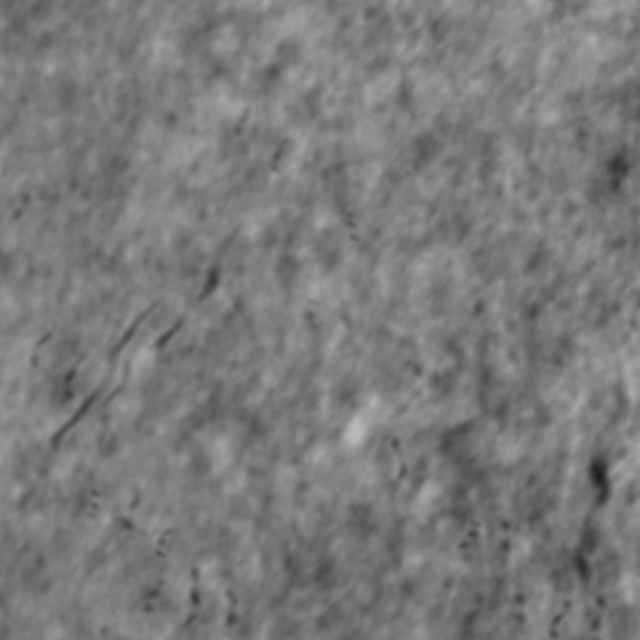
Reproduce this texture procedurally as a WebGL 2 fragment shader.

```glsl
#version 300 es
precision highp float;
// Grey, weathered hide: layered cellular blobs give a soft mottled grain,
// drawn out upright, with tapering wobbly cracks that lean at the left
// and broad dark smears toward the lower right.
uniform vec2 u_resolution;
out vec4 fragColor;

vec3 hash3(vec2 p) {
  vec3 q = fract(p.xyx * vec3(0.1031, 0.1030, 0.0973));
  q += dot(q, q.yxz + 33.33);
  return fract((q.xxy + q.yzz) * q.zyx);
}

// Cellular noise: one soft bump per cell, randomly light or dark
float blobs(vec2 p) {
  vec2 cell = floor(p);
  float sum = 0.0;
  for (int y = -1; y <= 1; y++) {
    for (int x = -1; x <= 1; x++) {
      vec2 id = cell + vec2(x, y);
      vec3 h = hash3(id + 57.0);
      vec2 d = p - id - h.xy;
      float bump = max(0.0, 1.0 - dot(d, d));
      sum += (2.0 * h.z - 1.0) * bump * bump * bump;
    }
  }
  return sum;
}

// Wobbly stroke from a to b, tapered at its ends and uneven along its length
float crack(vec2 p, vec2 a, vec2 b, float width) {
  p.x += 0.008 * sin(p.y * 43.0 + a.x * 30.0) + 0.003 * sin(p.y * 97.0 + a.y * 50.0);
  vec2 along = b - a;
  float t = clamp(dot(p - a, along) / dot(along, along), 0.0, 1.0);
  float body = 1.0 - smoothstep(0.0, width, length(p - a - t * along));
  float taper = smoothstep(0.0, 0.25, t) * smoothstep(1.0, 0.75, t);
  return body * taper * (0.62 + 0.38 * sin(t * 19.0 + a.x * 40.0));
}

// Soft elliptical patch
float patchAt(vec2 p, vec2 centre, vec2 size) {
  vec2 d = (p - centre) / size;
  return exp(-dot(d, d));
}

void main() {
  vec2 uv = gl_FragCoord.xy / u_resolution;

  // Grain, slightly sheared and taller than wide
  vec2 grain = uv - vec2(0.18 * uv.y, 0.0);
  grain.x += 0.006 * sin(uv.y * 21.0 + 4.0 * uv.x);
  float mottle = 0.055 * blobs(grain * vec2(9.0, 5.0))
               + 0.088 * blobs(grain * vec2(30.0, 21.0) + 11.0)
               + 0.070 * blobs(grain * vec2(60.0, 48.0) + 23.0)
               + 0.025 * blobs(grain * vec2(110.0, 95.0) + 41.0);
  float shade = 0.487 + mottle * mix(0.85, 1.15, uv.x);

  // Dark smears, broken into upright streaks
  float smear = patchAt(uv, vec2(0.745, 0.08), vec2(0.04, 0.14))
              + 0.7 * patchAt(uv, vec2(0.73, 0.27), vec2(0.05, 0.07))
              + 0.7 * patchAt(uv, vec2(0.82, 0.43), vec2(0.05, 0.07))
              + 0.6 * patchAt(uv, vec2(0.89, 0.62), vec2(0.05, 0.09))
              + 0.6 * patchAt(uv, vec2(0.93, 0.22), vec2(0.035, 0.17))
              + 0.8 * patchAt(uv, vec2(0.99, 0.95), vec2(0.03, 0.04))
              + 0.4 * patchAt(uv, vec2(0.47, 0.09), vec2(0.16, 0.10));
  shade -= 0.10 * smear * (0.9 + 0.6 * blobs(grain * vec2(40.0, 9.0) + 5.0));

  // Leaning pair of long cracks with a pale ridge between, and one at the right
  shade += 0.06 * crack(uv, vec2(0.09, 0.23), vec2(0.31, 0.56), 0.035);
  shade -= 0.20 * crack(uv, vec2(0.01, 0.18), vec2(0.28, 0.59), 0.013);
  shade -= 0.20 * crack(uv, vec2(0.22, 0.40), vec2(0.39, 0.66), 0.014);
  shade -= 0.24 * crack(uv, vec2(0.89, 0.02), vec2(0.98, 0.46), 0.021);

  // Scattered short cracks, crowded low down, with a few pale creases
  for (int i = 0; i < 32; i++) {
    float n = float(i);
    vec3 h = hash3(vec2(n, 7.0));
    vec2 foot = fract(vec2(0.618, 0.755) * n + 0.31);
    bool pale = i % 5 == 0;
    foot.y = pale ? 0.3 + 0.65 * foot.y : 0.9 * pow(foot.y, 1.7) - 0.03;
    float lean = mix(0.3, 0.05, foot.x) + 0.2 * (h.x - 0.5);
    float rise = mix(0.05, 0.15, h.y);
    float depth = pale ? -0.06 : mix(0.17, 0.08, foot.y);
    shade -= depth * crack(uv, foot, foot + rise * vec2(lean, 1.0), mix(0.010, 0.017, h.z));
  }

  fragColor = vec4(vec3(clamp(shade, 0.08, 0.72)), 1.0);
}
```
